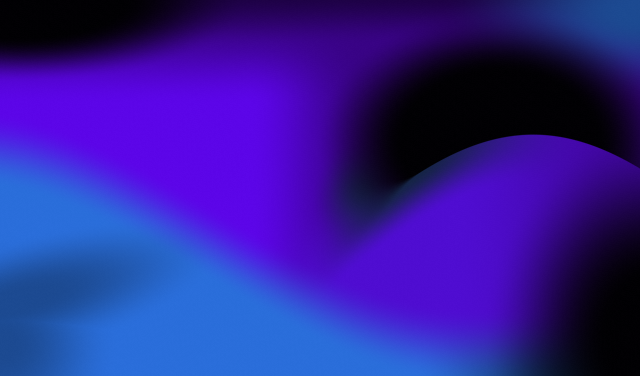
Give the GLSL for this background, as a Shadertoy shader.

```glsl
#define VIOLET vec3(0.36, 0.02, 0.91)
#define DEEP vec3(0.22, 0.01, 0.52)
#define SHEET vec3(0.31, 0.05, 0.82)
#define BLUE vec3(0.165, 0.43, 0.855)
#define NAVY vec3(0.11, 0.29, 0.57)
#define TEAL vec3(0.08, 0.14, 0.27)
#define INK vec3(0.004, 0.002, 0.012)
#define ASPECT 1.7067
#define CREST vec2(1.422, 0.642)
#define WAVE_HEIGHT 0.29
#define WAVE_RATE 2.85
#define GRAIN 0.008

float hash(vec2 p) {
    return fract(sin(dot(p, vec2(127.1, 311.7))) * 43758.545);
}

// One below a, zero above b
float fade(float a, float b, float x) {
    return 1.0 - smoothstep(a, b, x);
}

// Soft ellipse, solid up to the fraction "core" and gone at "rim"
float glow(vec2 p, vec2 centre, vec2 radii, float core, float rim) {
    return fade(core, rim, length((p - centre) / radii));
}

vec3 backdrop(vec2 p) {
    float lit = fade(0.66, 0.98, p.x) * fade(0.72, 0.95, p.y);
    vec3 col = mix(DEEP, VIOLET, lit);
    col *= mix(0.5, 1.0, fade(0.88, 1.02, p.y));
    // Cool light in the upper right
    col = mix(col, NAVY, glow(p, vec2(1.72, 0.97), vec2(0.55, 0.25), 0.1, 1.0));
    // Teal haze left of the dark hollow
    col = mix(col, TEAL, 0.9 * glow(p, vec2(0.967, 0.467), vec2(0.14, 0.17), 0.0, 1.0));
    // Dark hollow and dark upper left corner
    col = mix(col, INK, glow(p, vec2(1.333, 0.62), vec2(0.38, 0.28), 0.68, 1.3));
    return mix(col, INK, glow(p, vec2(0.05, 1.0), vec2(0.62, 0.22), 0.45, 1.0));
}

// Violet wave: crisp at the crest, dissolving to the left
vec3 addWave(vec3 col, vec2 p) {
    float edge = CREST.y - WAVE_HEIGHT * (1.0 - cos(WAVE_RATE * (p.x - CREST.x)));
    float depth = edge - p.y;
    float softness = mix(0.8 / iResolution.y, 0.15, fade(0.85, 1.12, p.x));
    float rim = smoothstep(0.82, 1.05, p.x) * fade(1.1, 1.55, p.x);
    vec3 sheet = mix(SHEET, DEEP, 0.6 * smoothstep(1.2, 1.65, p.x));
    sheet = mix(sheet, TEAL, rim * fade(0.0, 0.13, depth));
    return mix(col, sheet, smoothstep(-softness, softness, depth));
}

// Blue pool along the bottom with a darker fold inside
vec3 addPool(vec3 col, vec2 p) {
    float surface = 0.08 + 0.53 * fade(-0.1, 1.25, p.x);
    vec2 leaning = p - vec2(0.05, 0.2);
    leaning.y -= 0.25 * leaning.x;
    float fold = glow(leaning, vec2(0.0), vec2(0.55, 0.17), 0.15, 1.0);
    float corner = glow(p, vec2(0.0, 0.08), vec2(0.32, 0.3), 0.1, 1.0);
    vec3 pool = mix(BLUE, NAVY, max(fold, corner));
    pool *= mix(1.0, 0.45, smoothstep(1.1, 1.5, p.x));
    return mix(col, pool, fade(-0.1, 0.1, p.y - surface));
}

void mainImage(out vec4 fragColor, in vec2 fragCoord) {
    vec2 p = fragCoord / iResolution.xy * vec2(ASPECT, 1.0);
    vec3 col = addPool(addWave(backdrop(p), p), p);
    // Shadow in the lower right
    col = mix(col, INK, glow(p, vec2(1.75, 0.1), vec2(0.29, 0.36), 0.45, 1.6));
    // Fine grain hides banding
    col += GRAIN * (hash(fragCoord) - 0.5);
    fragColor = vec4(clamp(col, 0.0, 1.0), 1.0);
}
```
